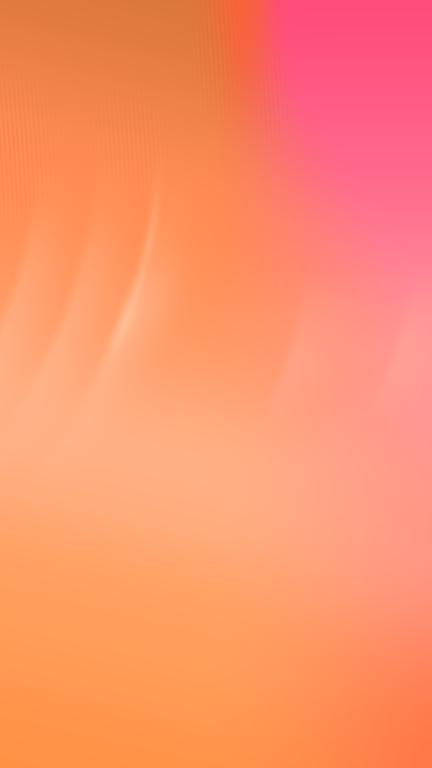
A WebGL 2 fragment shader for this background:

```glsl
#version 300 es
precision highp float;
// Soft orange and pink gradient with curved, glowing wisps of light.

uniform vec2 u_resolution;
out vec4 outColor;

float gaussian(float x, float width) {
    return exp(-x * x / (width * width));
}

vec3 blendTo(vec3 base, vec3 tint, float start, float end, float t) {
    return mix(base, tint, smoothstep(start, end, t));
}

// Orange side: t runs from the top (0) to the bottom (1).
vec3 warmRamp(float t) {
    vec3 c = vec3(0.86, 0.465, 0.23);
    c = blendTo(c, vec3(1.0, 0.55, 0.32), -0.06, 0.25, t);
    c = blendTo(c, vec3(1.0, 0.60, 0.39), 0.24, 0.43, t);
    c = blendTo(c, vec3(1.0, 0.685, 0.515), 0.38, 0.56, t);
    c = blendTo(c, vec3(1.0, 0.62, 0.36), 0.58, 0.80, t);
    return blendTo(c, vec3(1.0, 0.57, 0.27), 0.78, 1.02, t);
}

// Pink side, turning to coral towards the bottom.
vec3 pinkRamp(float t) {
    vec3 c = vec3(1.0, 0.29, 0.48);
    c = blendTo(c, vec3(1.0, 0.42, 0.55), -0.04, 0.29, t);
    c = blendTo(c, vec3(1.0, 0.59, 0.61), 0.20, 0.49, t);
    c = blendTo(c, vec3(1.0, 0.58, 0.52), 0.51, 0.70, t);
    return blendTo(c, vec3(1.0, 0.45, 0.27), 0.70, 0.99, t);
}

// Bent streak: crisp on its left side, feathered on its right.
float wisp(vec2 p, vec2 tip, float bend, float span, float feather) {
    float drop = max(tip.y - p.y, 0.0);
    float side = p.x - tip.x + bend * drop * drop;
    float left = smoothstep(-0.024, 0.012, side);
    float right = gaussian(max(side, 0.0), feather);
    float along = smoothstep(0.0, span * 0.8, drop)
                * (1.0 - smoothstep(span * 0.8, span * 1.4, drop));
    return left * right * along;
}

// Fine curved ripples confined to a soft oval.
float ripples(vec2 p, vec2 center, vec2 size, float frequency) {
    vec2 q = (p - center) / size;
    float phase = p.x + 0.12 * p.y + 0.3 * (p.y - center.y) * (p.y - center.y);
    return sin(phase * frequency) * exp(-dot(q, q));
}

void main() {
    vec2 p = gl_FragCoord.xy / u_resolution;
    float depth = 1.0 - p.y;

    // The boundary widens and drifts right as it descends.
    float edge = mix(0.59, 0.80, smoothstep(0.04, 0.60, depth));
    float softness = mix(0.06, 0.35, smoothstep(-0.03, 0.52, depth));
    float pinkAmount = smoothstep(edge - softness, edge + softness, p.x);
    float slantedDepth = depth - 0.13 * (p.x - 0.15);
    vec3 color = mix(warmRamp(slantedDepth), pinkRamp(depth), pinkAmount);

    // Saturated rim where orange meets pink at the top.
    float rim = gaussian(p.x - 0.555 - 0.12 * depth, 0.065)
              * (1.0 - smoothstep(0.0, 0.22, depth));
    color = mix(color, vec3(1.0, 0.37, 0.22), 0.75 * rim);

    // Broad wisps on the left, then two fainter ones on the right.
    vec3 glow = vec3(1.0, 0.73, 0.58);
    for (int i = 0; i < 3; i++) {
        float k = float(i);
        vec2 tip = vec2(0.095 + 0.135 * k, 0.82 - 0.005 * k);
        float light = wisp(p, tip, 1.5, 0.34, 0.085);
        color = mix(color, glow, 0.50 * light);
    }
    for (int i = 0; i < 2; i++) {
        float k = float(i);
        vec2 tip = vec2(0.71 + 0.25 * k, 0.66 + 0.01 * k);
        float light = wisp(p, tip, 2.4, 0.17, 0.10);
        color = mix(color, vec3(1.0, 0.68, 0.60), 0.42 * light);
    }

    // Bright core of the central wisp, with a thin tail above it.
    float drop = max(0.80 - p.y, 0.0);
    float side = p.x - 0.367 + 1.6 * drop * drop;
    float core = gaussian(side, 0.021) * gaussian(p.y - 0.58, 0.045);
    float tail = gaussian(side, 0.010) * gaussian(p.y - 0.68, 0.075);
    float halo = gaussian(side - 0.045, 0.05) * gaussian(p.y - 0.60, 0.05);
    color = mix(color, vec3(1.0, 0.79, 0.64), 0.56 * core + 0.28 * tail);
    color = mix(color, glow, 0.25 * halo);

    // Barely visible ripples near the top.
    float lines = ripples(p, vec2(0.02, 0.81), vec2(0.09, 0.08), 620.0)
                + 0.6 * ripples(p, vec2(0.30, 0.82), vec2(0.08, 0.06), 620.0)
                + 0.6 * ripples(p, vec2(0.50, 0.94), vec2(0.05, 0.08), 620.0)
                + 0.4 * ripples(p, vec2(0.63, 0.87), vec2(0.04, 0.07), 620.0);
    color += 0.018 * lines;

    outColor = vec4(clamp(color, 0.0, 1.0), 1.0);
}
```
